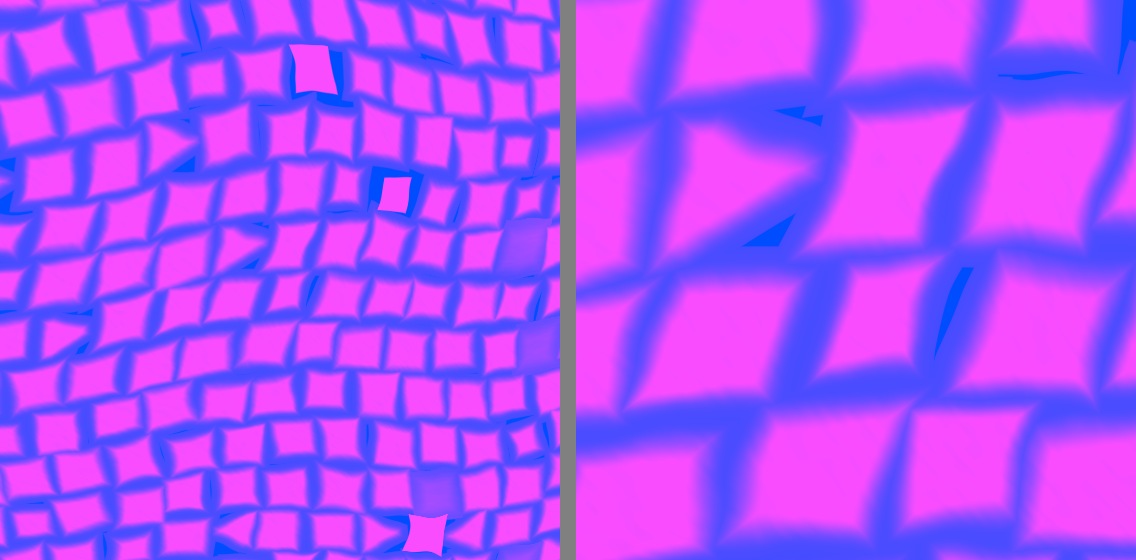
Left, the full canvas; right, a detail of the centre.
Give the GLSL for this texture map, as a WebGL 1 fragment shader.

```glsl
precision highp float;
// Irregular cobblestone height map: pink stone tops, violet flanks, blue joints.
uniform vec2 u_resolution;

const vec2 COARSE_CORNER = vec2(0.0, 1.0);
const float CELLS = 7.8;
const float CELL_GROWTH = 2.8;
const float SKIRT = 0.09;

float hash(vec2 p) {
  return fract(sin(dot(p, vec2(127.1, 311.7))) * 43758.5453);
}

vec2 hash2(vec2 p) {
  return vec2(hash(p), hash(p + 37.3));
}

float noise(vec2 p) {
  vec2 i = floor(p);
  vec2 f = fract(p);
  f = f * f * (3.0 - 2.0 * f);
  float low = mix(hash(i), hash(i + vec2(1.0, 0.0)), f.x);
  float high = mix(hash(i + vec2(0.0, 1.0)), hash(i + 1.0), f.x);
  return mix(low, high, f.y);
}

vec2 rotate(vec2 p, float angle) {
  float c = cos(angle);
  float s = sin(angle);
  return vec2(c * p.x - s * p.y, s * p.x + c * p.y);
}

// Bent paving rows, with the largest cells in one corner.
vec2 pavingSpace(vec2 uv) {
  vec2 d = uv - COARSE_CORNER;
  vec2 q = d * (CELLS + CELL_GROWTH * length(d));
  q += 0.32 * sin(q.yx * vec2(0.75, 0.6) + vec2(0.4, 1.9));
  vec2 chipped = vec2(noise(q * 3.0), noise(q * 3.0 + 19.0)) - 0.5;
  return q + 0.07 * chipped;
}

// Distance inward from the bowed sides of a quad.
float quadInset(vec2 p, vec2 halfSize, float bow) {
  vec2 bend = bow * (min(p.yx * p.yx * 4.0, 1.2) - 0.5);
  vec2 inset = halfSize + bend - abs(p);
  return min(inset.x, inset.y);
}

float wedgeInset(vec2 p) {
  return min(p.x + 0.46, 0.89 * ((0.5 - p.x) * 0.52 - abs(p.y)));
}

// Soft flank rising to a flat top.
float stoneProfile(float inset, float softness, float streak) {
  float foot = 0.27 + 0.03 * smoothstep(-SKIRT, 0.0, inset);
  float flank = (0.15 + 0.06 * streak) * smoothstep(-0.01, 0.10, inset);
  float top = 0.50 * smoothstep(0.05, softness, inset);
  return min(foot + flank + top, 0.98);
}

// Height of one stone; zero outside its outline.
float stoneHeight(vec2 p, vec2 id, float pixel) {
  float kind = hash(id + 5.7);
  vec2 shape = hash2(id + 11.2) - 0.5;
  vec2 lean = hash2(id + 23.9) - 0.5;
  p = rotate(p, 0.26 * (hash(id + 3.1) - 0.5));
  p.x += 0.16 * lean.x * p.y;
  p *= 1.0 + 0.28 * lean.yx * p.yx;

  float small = 0.09 * step(0.86, hash(id + 41.0));
  vec2 halfSize = 0.495 - small + 0.09 * shape;
  float inset = quadInset(p, halfSize, mix(-0.02, 0.08, hash(id + 8.4)));

  // Sunken stone with a slanted, dull face.
  if (kind < 0.05) {
    float dull = 0.40 + 0.20 * smoothstep(-0.04, 0.30, inset);
    dull += 0.28 * dot(p, lean) + 0.03 * noise(p * vec2(5.0, 24.0));
    return dull * smoothstep(-pixel, pixel, inset + 0.08);
  }
  // Sharp-edged flat slab.
  if (kind < 0.10) {
    return 0.98 * smoothstep(-pixel, pixel, inset - 0.09);
  }
  // Pointed stone.
  if (kind < 0.15) {
    float side = lean.x < 0.0 ? -1.0 : 1.0;
    inset = min(inset, wedgeInset(p * vec2(side, 1.0)) + 0.09);
  }

  float softness = 0.20 + 0.05 * shape.x + 0.16 * dot(p, lean);
  float streak = noise(vec2((p.x + p.y) * 18.0, (p.x - p.y) * 4.0) + id * 9.0);
  float cover = smoothstep(-pixel, pixel, inset + SKIRT);
  return cover * stoneProfile(inset, softness, streak);
}

// Highest of the stones around a point; each row is shifted sideways.
float pavingHeight(vec2 q, float pixel) {
  float height = 0.0;
  for (int j = -1; j <= 1; j++) {
    float row = floor(q.y) + float(j);
    float shift = hash(vec2(row, 2.6));
    float column = floor(q.x - shift);
    for (int i = -1; i <= 1; i++) {
      vec2 id = vec2(column + float(i), row);
      vec2 center = id + 0.5 + vec2(shift, 0.0);
      center += 0.16 * (hash2(id + 61.0) - 0.5);
      height = max(height, stoneHeight(q - center, id, pixel));
    }
  }
  return height;
}

void main() {
  vec2 uv = gl_FragCoord.xy / u_resolution;
  float pixel = 9.0 / min(u_resolution.x, u_resolution.y);
  float height = pavingHeight(pavingSpace(uv), pixel);
  gl_FragColor = vec4(height, 0.30, 1.0, 1.0);
}
```
